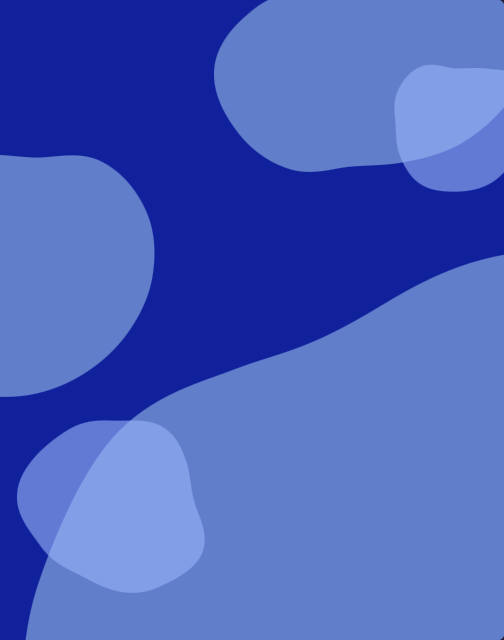
Reproduce this background procedurally as a Shadertoy shader.

```glsl
#define GRID vec2(604.0, 768.0)
#define NAVY vec3(0.068, 0.130, 0.612)
#define SLATE vec3(0.380, 0.494, 0.792)
#define PERIWINKLE vec3(0.594, 0.700, 0.980)
#define BORDER vec3(0.10, 0.12, 0.18)
#define VEIL_OPACITY 0.61
#define CORNER_RADIUS 8.0

const int SPOKES = 12;
const float TAU = 6.2831853;

// Periodic cubic through evenly spaced spoke lengths
float spokeRadius(float angle, float spokes[SPOKES]) {
    float turn = fract(angle / TAU) * float(SPOKES);
    int i = int(turn) % SPOKES;
    float t = fract(turn);
    float a = spokes[(i + SPOKES - 1) % SPOKES];
    float b = spokes[i];
    float c = spokes[(i + 1) % SPOKES];
    float d = spokes[(i + 2) % SPOKES];
    return b + 0.5 * t * (c - a + t * (2.0 * a - 5.0 * b + 4.0 * c - d
             + t * (3.0 * (b - c) + d - a)));
}

// Antialiased coverage of a signed field
float coverage(float field) {
    float pixel = GRID.y / iResolution.y;
    float width = clamp(fwidth(field), 0.7 * pixel, 2.0 * pixel);
    return clamp(0.5 - field / width, 0.0, 1.0);
}

// Organic blob; ripple adds a gentle wave between the spokes
float blob(vec2 p, vec2 center, float ripple, float spokes[SPOKES]) {
    vec2 q = p - center;
    float angle = atan(q.y, q.x + 1e-4);
    float radius = spokeRadius(angle, spokes) + ripple * sin(6.0 * angle);
    return coverage(length(q) - radius);
}

void mainImage(out vec4 fragColor, in vec2 fragCoord) {
    vec2 p = fragCoord / iResolution.xy * GRID;

    // Opaque shapes: left, top and the broad hill
    float leftBlob = blob(p, vec2(40.0, 438.0), 0.0, float[SPOKES](
        143.0, 155.5, 158.5, 141.0, 165.0, 210.0,
        210.0, 200.0, 163.0, 143.0, 132.5, 133.0));
    float topBlob = blob(p, vec2(420.0, 688.0), 0.0, float[SPOKES](
        212.0, 250.0, 180.0, 105.0, 110.0, 135.5,
        163.0, 156.5, 142.5, 120.0, 132.0, 168.0));
    float hill = blob(p, vec2(430.0, 68.0), 3.6, float[SPOKES](
        600.0, 600.0, 460.0, 317.5, 296.8, 343.5,
        384.0, 455.0, 600.0, 600.0, 600.0, 600.0));

    // Translucent veils
    float rightVeil = blob(p, vec2(545.0, 618.0), 0.0, float[SPOKES](
        95.0, 102.0, 78.0, 68.0, 81.0, 79.5,
        71.0, 75.5, 82.0, 80.0, 82.0, 83.0));
    float lowerVeil = blob(p, vec2(135.0, 163.0), -1.5, float[SPOKES](
        98.7, 102.0, 110.0, 100.3, 104.0, 109.5,
        114.0, 100.0, 94.0, 103.0, 114.0, 122.5));

    vec3 color = mix(NAVY, SLATE, max(hill, max(leftBlob, topBlob)));
    color = mix(color, PERIWINKLE, VEIL_OPACITY * max(rightVeil, lowerVeil));

    // Rounded corners on the right side
    vec2 inset = vec2(p.x - GRID.x, abs(p.y - 0.5 * GRID.y) - 0.5 * GRID.y);
    float corner = length(max(inset + CORNER_RADIUS, 0.0)) - CORNER_RADIUS;
    color = mix(BORDER, color, coverage(corner - 0.5));

    fragColor = vec4(color, 1.0);
}
```
